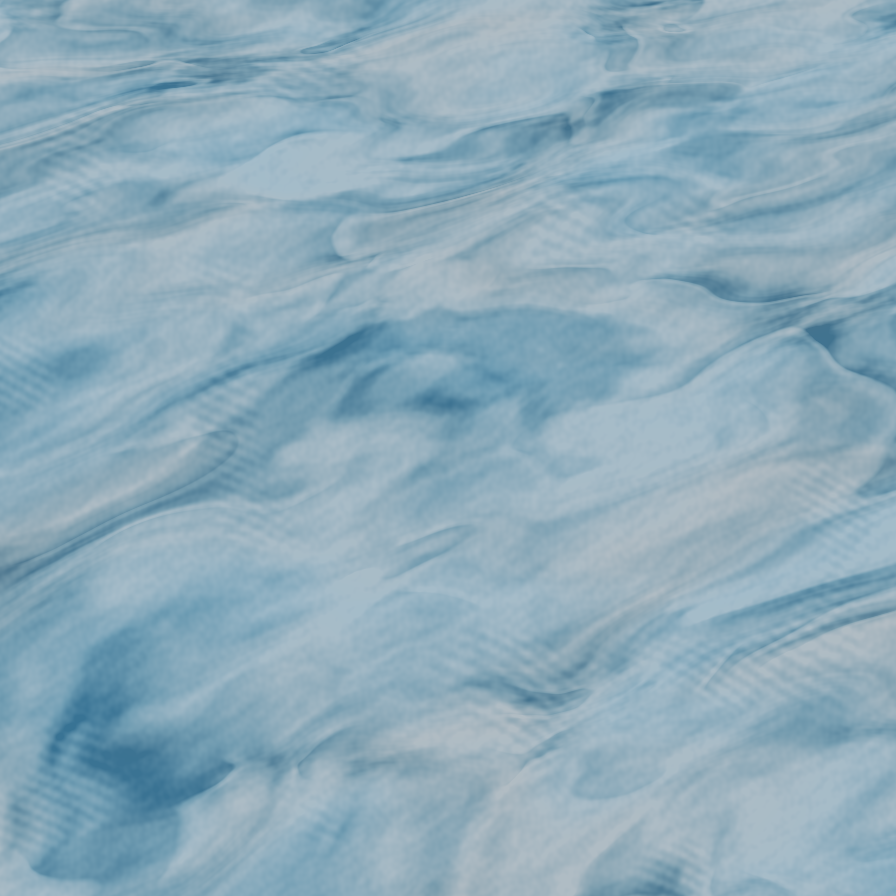
This texture is drawn by a Shadertoy shader. Its source:

```glsl
// Pale blue painted water: slanted brushed swells, dark pools, thin creases and faint ripples.

const vec3 DEEP_BLUE = vec3(0.25, 0.45, 0.565);
const vec3 MID_BLUE  = vec3(0.46, 0.615, 0.69);
const vec3 PALE_BLUE = vec3(0.62, 0.71, 0.76);
const vec3 WARM_GREY = vec3(0.05, 0.0, -0.025);
const float MID_TONE = 0.55;

vec2 randomGradient(vec2 cell) {
    vec3 h = fract(cell.xyx * vec3(0.1031, 0.1030, 0.0973));
    h += dot(h, h.yzx + 33.33);
    float angle = 6.2832 * fract((h.x + h.y) * h.z);
    return vec2(cos(angle), sin(angle));
}

float gradientNoise(vec2 p) {
    vec2 cell = floor(p);
    vec2 f = p - cell;
    vec2 fade = f * f * f * (f * (f * 6.0 - 15.0) + 10.0);
    vec2 right = vec2(1.0, 0.0);
    vec2 up = vec2(0.0, 1.0);
    float a = dot(randomGradient(cell), f);
    float b = dot(randomGradient(cell + right), f - right);
    float c = dot(randomGradient(cell + up), f - up);
    float d = dot(randomGradient(cell + 1.0), f - 1.0);
    return mix(mix(a, b, fade.x), mix(c, d, fade.x), fade.y);
}

float layeredNoise(vec2 p, int octaves, float gain) {
    float sum = 0.0;
    float amplitude = 1.0;
    for (int i = 0; i < octaves; i++) {
        sum += amplitude * gradientNoise(p);
        p = mat2(1.75, 0.5, -0.4, 2.0) * p + 17.3;
        amplitude *= gain;
    }
    return sum;
}

vec2 rotate(vec2 p, float angle) {
    float c = cos(angle);
    float s = sin(angle);
    return vec2(c * p.x + s * p.y, c * p.y - s * p.x);
}

// Canvas position to flow space: x runs along the strokes, y across them.
vec2 flowSpace(vec2 uv) {
    float farness = smoothstep(0.5, 1.05, uv.y);
    vec2 p = rotate(uv - 0.5, mix(0.58, 0.25, uv.y));
    p *= vec2(3.4, 7.4) * (1.0 + 0.6 * farness);
    vec2 swirl = vec2(layeredNoise(p * 0.55 + 3.7, 3, 0.5),
                      layeredNoise(p * 0.55 + 41.2, 3, 0.5));
    return p + 1.1 * swirl;
}

// A thin pale lip with a soft shadow on one side, fading in and out.
float crease(vec2 flow, float width) {
    float edge = gradientNoise(flow) + 0.12 * gradientNoise(flow * 3.0);
    float lip = exp(-edge * edge / (width * width));
    float shadow = smoothstep(0.0, width, edge - width) * exp(-edge / (4.0 * width));
    float presence = smoothstep(0.0, 0.25, gradientNoise(flow * 0.6 + 71.0));
    return presence * (lip - 2.0 * shadow);
}

// Close curved bands that appear only in scattered patches.
float ripples(vec2 uv, float spacing) {
    float patches = smoothstep(0.18, 0.42, gradientNoise(uv * 6.0 + 23.0));
    float bend = 14.0 * gradientNoise(uv * 5.0 + 9.0);
    float across = dot(uv, normalize(vec2(0.45, 0.9)));
    return patches * sin(6.2832 * across / spacing + bend);
}

vec3 waterColour(float tone) {
    vec3 dark = mix(DEEP_BLUE, MID_BLUE, tone / MID_TONE);
    vec3 light = mix(MID_BLUE, PALE_BLUE, (tone - MID_TONE) / (1.0 - MID_TONE));
    return tone < MID_TONE ? dark : light;
}

void mainImage(out vec4 fragColor, in vec2 fragCoord) {
    vec2 uv = fragCoord / iResolution.xy;
    vec2 flow = flowSpace(uv);

    // Broad swells, brushed streaks and creases
    float swell = 3.0 * layeredNoise(flow, 5, 0.58);
    swell += 1.8 * gradientNoise(uv * 3.5 + 5.0);
    swell += 1.9 * gradientNoise(flow * vec2(1.2, 3.2) + 13.0);
    swell += 1.3 * gradientNoise(flow * vec2(2.6, 7.0) + 37.0);
    swell += 1.2 * crease(flow * 0.9 + 31.0, 0.05);
    swell += 0.9 * crease(flow * 1.7 + 83.0, 0.06);
    float tone = 0.91 + 0.16 * swell - 0.028 * swell * swell;

    // Dark pools with torn rims
    float pool = gradientNoise(flow * 0.75 + 57.0) + 0.2 * layeredNoise(flow * 2.2, 3, 0.6);
    tone -= 0.45 * smoothstep(0.24, 0.42, pool);

    // Ripples, bristle marks and canvas grain
    tone += 0.08 * ripples(uv, 0.014);
    tone += 0.14 * gradientNoise(rotate(uv, 0.6) * vec2(26.0, 90.0));
    tone += 0.10 * gradientNoise(uv * vec2(140.0, 120.0));

    float greyness = layeredNoise(flow * 0.7 + 91.0, 3, 0.5);
    vec3 colour = waterColour(clamp(tone, 0.0, 1.12)) + WARM_GREY * greyness;
    fragColor = vec4(colour, 1.0);
}
```
